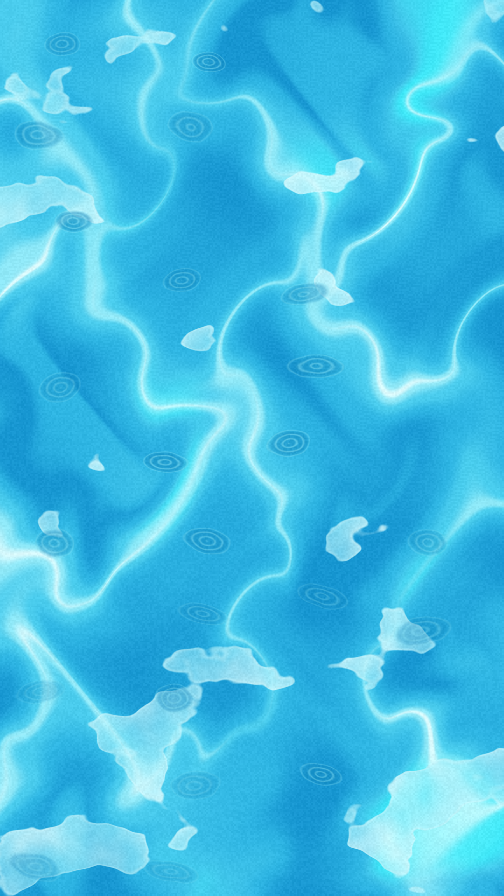
Give the GLSL for this texture, as a Shadertoy shader.

```glsl
#define DEEP vec3(0.09, 0.59, 0.82)
#define MID vec3(0.18, 0.71, 0.89)
#define LIGHT vec3(0.29, 0.80, 0.93)
#define PALE vec3(0.56, 0.91, 0.97)
#define FOAM vec3(0.86, 0.98, 0.99)
#define CYAN vec3(0.20, 0.93, 0.98)
#define VEIN_SCALE 19.0
#define VEIN_WIDTH 0.13
#define PATCH_SCALE 13.0
#define RIPPLE_CELL vec2(0.14, 0.09)
#define RIPPLE_SHARE 0.6
#define GRAIN 0.045

float hash(vec2 p) {
    return fract(sin(dot(p, vec2(127.1, 311.7))) * 43758.5);
}

// Layered sines, each octave turned and bent, roughly -1 to 1
float waves(vec2 p, int octaves) {
    float sum = 0.0, amp = 0.5;
    for (int i = 0; i < octaves; i++) {
        p = mat2(0.8, 0.6, -0.6, 0.8) * p * 1.65 + 1.7;
        sum += amp * sin(p.x + 1.3 * sin(0.9 * p.y));
        amp *= 0.55;
    }
    return sum;
}

// Signed field whose zero lines are the bright veins
float veinField(vec2 p) {
    vec2 q = p * VEIN_SCALE * vec2(1.1, 0.9);
    for (float i = 1.0; i < 4.0; i++)
        q += 0.75 / i * sin(1.15 * i * q.yx + vec2(1.7, 4.1) * i);
    return sin(q.x) + sin(0.8 * q.y + 1.0) + 0.5 * sin(0.6 * (q.x - q.y)) + 0.2;
}

// Small oval ripples: x = body, y = light rings
vec2 ripples(vec2 p) {
    vec2 cell = floor(p / RIPPLE_CELL);
    if (hash(cell + 3.7) > RIPPLE_SHARE) return vec2(0.0);
    vec2 jitter = vec2(hash(cell), hash(cell + 19.3)) - 0.5;
    vec2 local = p - (cell + 0.5 + 0.45 * jitter) * RIPPLE_CELL;
    float angle = 0.7 * (hash(cell + 7.1) - 0.4);
    float c = cos(angle), s = sin(angle);
    local = mat2(c, -s, s, c) * local;
    vec2 radii = mix(vec2(0.018, 0.010), vec2(0.030, 0.017),
                     vec2(hash(cell + 5.5), hash(cell + 9.2)));
    float d = length(local / radii) + 0.13 * waves(p * 55.0, 3);
    float body = 1.0 - smoothstep(0.75, 1.1, d);
    float rings = pow(0.5 + 0.5 * cos(d * 17.0 + 1.5), 3.0);
    return vec2(body, rings * (1.0 - smoothstep(0.95, 1.1, d)))
         * mix(0.45, 1.0, hash(cell + 2.4));
}

vec3 waterRamp(float tone) {
    vec3 color = mix(DEEP, MID, smoothstep(0.0, 0.35, tone));
    color = mix(color, LIGHT, smoothstep(0.3, 0.7, tone));
    color = mix(color, PALE, smoothstep(0.7, 1.1, tone));
    return mix(color, FOAM, smoothstep(1.1, 1.6, tone));
}

void mainImage(out vec4 fragColor, in vec2 fragCoord) {
    vec2 p = fragCoord / iResolution.y;
    float across = fragCoord.x / iResolution.x;

    // Soft light around the veins, with thin bright crests
    float field = veinField(p);
    float strength = 0.9 + 0.5 * waves(p * 7.0 + 4.0, 2);
    float halo = exp(-1.45 * abs(field));
    float crest = exp(-pow(field / VEIN_WIDTH, 2.0));
    float spot = smoothstep(1.75, 2.5, abs(field));
    float tone = 1.1 * halo * strength + 0.22 * crest + 0.35 * spot
               + 0.16 * waves(p * 9.0, 3) - 0.03;

    // Pale haze in the upper left
    float haze = (1.0 - smoothstep(0.05, 0.6, across)) * smoothstep(0.4, 0.7, p.y);
    tone += 0.75 * haze * smoothstep(-0.5, 0.5, waves(p * 6.0 + 2.0, 4));

    // Broad cyan glows
    float glow = smoothstep(0.15, 0.65, waves(p * 8.0 + 8.3, 2))
               * smoothstep(0.1, 0.5, across);
    tone += 0.25 * glow;
    vec3 color = waterRamp(tone);
    color = mix(color, CYAN, 0.75 * glow * smoothstep(0.45, 0.9, tone)
                             * (1.0 - 0.7 * crest));

    // Ragged reflected patches near the bottom and the left edge
    float low = 1.0 - smoothstep(0.28, 0.46, p.y);
    float side = abs(across - 0.55) * 2.0;
    float bias = 0.5 * low * (0.45 + 0.6 * side)
               + 0.4 * (1.0 - smoothstep(0.0, 0.2, across)) * smoothstep(0.5, 0.75, p.y);
    float shape = waves(p * PATCH_SCALE * vec2(0.85, 1.25), 6) + bias - 0.78;
    float cover = smoothstep(0.0, 0.05, shape);
    float rim = cover * (1.0 - smoothstep(0.04, 0.12, shape));
    float sheen = 0.5 + 0.5 * waves(p * 22.0 + 6.0, 5);
    color = mix(color, mix(PALE, FOAM, sheen), cover * (0.5 + 0.35 * sheen));
    color = mix(color, FOAM, 0.3 * rim);

    // Dark ovals with pale rings
    vec2 ripple = ripples(p);
    color = mix(color, DEEP * 0.92, 0.55 * ripple.x);
    color = mix(color, PALE, 0.45 * ripple.y);

    // Fine grain
    color += GRAIN * (hash(floor(p * 512.0)) - 0.5);
    fragColor = vec4(clamp(color, 0.0, 1.0), 1.0);
}
```
